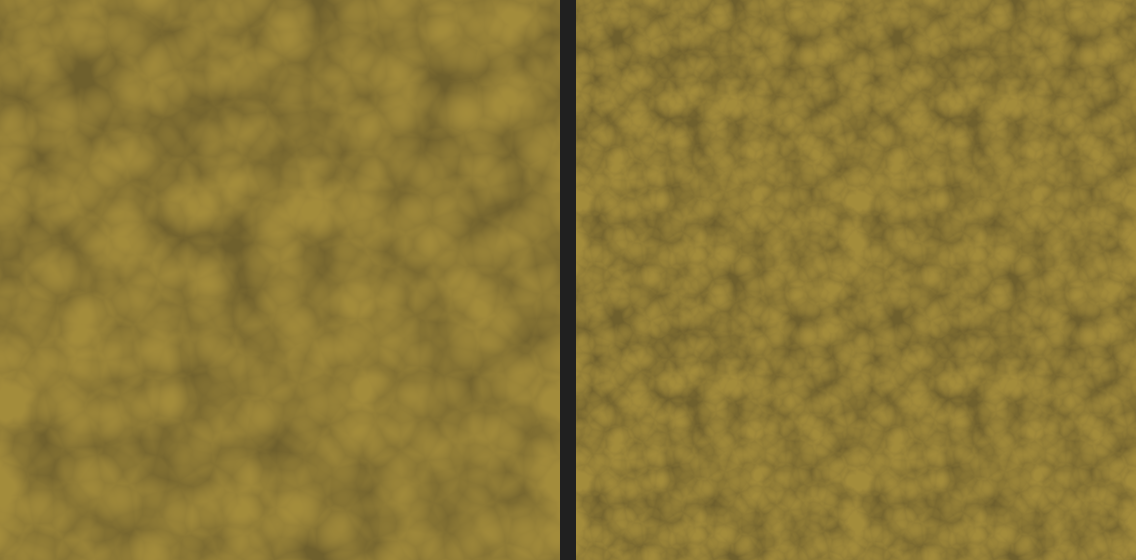
Left: one tile. Right: repeated 2 by 2.
A three.js fragment shader for this texture:

```glsl
// Seamless mottled ochre surface of soft, overlapping, creased puffs.
varying vec2 vUv;

const vec3 DARK_OLIVE = vec3(0.435, 0.375, 0.176);
const vec3 BRIGHT_OCHRE = vec3(0.640, 0.548, 0.233);

// Two random values per lattice cell
vec2 hash2(vec2 cell, float seed) {
  vec3 p = fract(vec3(cell.xyx + seed) * vec3(0.1031, 0.1030, 0.0973));
  p += dot(p, p.yzx + 33.33);
  return fract((p.xx + p.yz) * p.zy);
}

// Smooth value noise that wraps after a whole number of cells
float wrappedNoise(vec2 uv, float cells, float seed) {
  vec2 p = uv * cells;
  vec2 base = floor(p);
  vec2 f = fract(p);
  f = f * f * (3.0 - 2.0 * f);
  vec2 low = mod(base, cells);
  vec2 high = mod(base + 1.0, cells);
  float bottom = mix(hash2(low, seed).x, hash2(vec2(high.x, low.y), seed).x, f.x);
  float top = mix(hash2(vec2(low.x, high.y), seed).x, hash2(high, seed).x, f.x);
  return mix(bottom, top, f.y);
}

// Squared distances to the two nearest scattered points, wrapped
vec2 nearestTwo(vec2 uv, float cells, float seed) {
  vec2 p = uv * cells;
  vec2 base = floor(p);
  vec2 nearest = vec2(9.0);
  for (int y = -2; y <= 2; y++) {
    for (int x = -2; x <= 2; x++) {
      vec2 cell = base + vec2(float(x), float(y));
      vec2 offset = cell + hash2(mod(cell, cells), seed) - p;
      float d = dot(offset, offset);
      nearest.y = min(nearest.y, max(nearest.x, d));
      nearest.x = min(nearest.x, d);
    }
  }
  return nearest;
}

// Depth below the puff tops: the first weight makes domes, the second petals
float puffDepth(vec2 uv, float cells, float seed, vec2 weights) {
  return dot(nearestTwo(uv, cells, seed), weights);
}

void main() {
  // Large domes and smaller, sharply creased petals
  float depth = puffDepth(vUv, 14.0, 3.0, vec2(0.40, 0.42))
              + puffDepth(vUv, 21.0, 41.0, vec2(0.04, 0.40));

  // Broad uneven shading
  float shade = 0.6 * wrappedNoise(vUv, 6.0, 17.0)
              + 0.4 * wrappedNoise(vUv, 11.0, 59.0) - 0.5;

  float light = clamp(1.14 - depth + 0.45 * shade, 0.0, 1.0);
  gl_FragColor = vec4(mix(DARK_OLIVE, BRIGHT_OCHRE, light), 1.0);
}
```
